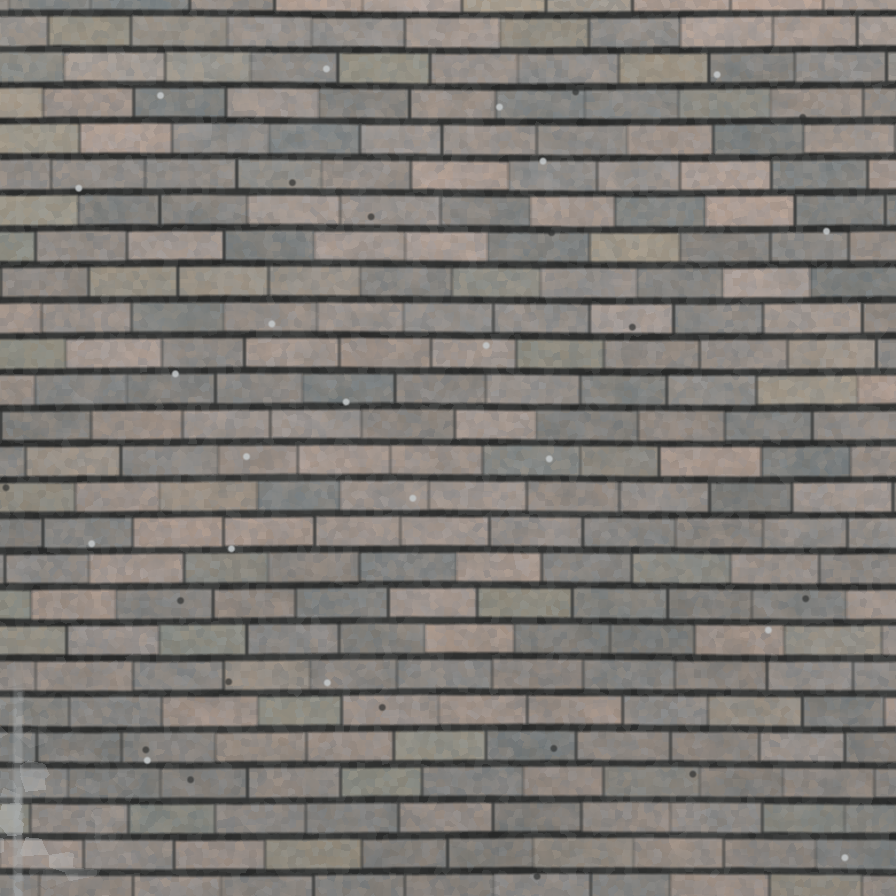
Write a WebGL 1 fragment shader that draws this texture.

```glsl
precision highp float;
uniform vec2 u_resolution;

#define ROWS 25.08
#define COLUMNS 9.9
#define FIRST_BED 0.0273
#define BED_HALF 0.0040
#define PERPEND_HALF 0.0013
#define EDGE_SOFTNESS 0.0022
#define GRAIN_CELLS 115.0
#define COOL_BRICK vec3(0.475, 0.482, 0.475)
#define WARM_BRICK vec3(0.640, 0.590, 0.560)
#define OCHRE_BRICK vec3(0.590, 0.575, 0.510)
#define JOINT_DARK vec3(0.185, 0.190, 0.188)
#define CHALK vec3(0.760, 0.775, 0.780)

float hash(vec2 p) {
  p = fract(p * vec2(0.1317, 0.1731) + 0.37);
  p += dot(p, p.yx + 19.19);
  return fract(sin(dot(p, vec2(12.99, 78.23))) * 4375.85);
}

// Cellular noise: distance to the nearest point and the value of its cell
vec2 cellular(vec2 p) {
  vec2 base = floor(p);
  vec2 nearest = vec2(9.0, 0.0);
  for (int j = -1; j <= 1; j++) {
    for (int i = -1; i <= 1; i++) {
      vec2 cell = base + vec2(float(i), float(j));
      vec2 point = cell + 0.15 + 0.7 * vec2(hash(cell), hash(cell + 41.3));
      float d = distance(p, point);
      if (d < nearest.x) nearest = vec2(d, hash(cell + 87.7));
    }
  }
  return nearest;
}

// Broad weathering from layered sines, about -1 to 1
float weather(vec2 p) {
  float sum = 0.0;
  float gain = 0.5;
  for (int i = 0; i < 4; i++) {
    sum += gain * sin(p.x + 1.7 * sin(p.y)) * cos(p.y * 1.3 + sin(p.x * 0.7));
    p = mat2(1.6, 1.2, -1.2, 1.6) * p + 2.3;
    gain *= 0.6;
  }
  return sum;
}

float jointShift(float column, float row) {
  return 0.14 * hash(vec2(column, row + 63.0));
}

void main() {
  vec2 uv = gl_FragCoord.xy / u_resolution;
  float soft = max(EDGE_SOFTNESS, 1.0 / min(u_resolution.x, u_resolution.y));

  // Courses in a loose half bond
  float course = (uv.y - FIRST_BED) * ROWS + 0.03 * sin(uv.x * 7.0 + uv.y * 4.0);
  float row = floor(course);
  float along = uv.x * COLUMNS + 0.5 * mod(row, 2.0) + 0.36 * hash(vec2(row, 5.0));
  float column = floor(along);
  column -= step(along, column + jointShift(column, row));
  float toLeft = along - column - jointShift(column, row);
  float toRight = column + 1.0 + jointShift(column + 1.0, row) - along;
  vec2 brick = vec2(column, row);

  // Grain and weathering
  vec2 grain = cellular(uv * GRAIN_CELLS);
  vec2 blotch = cellular(uv * vec2(38.0, 60.0) + 17.0);
  float broad = weather(uv * 9.0);
  float fine = weather(uv * 55.0 + 8.0);

  // Brick faces: stronger contrast near the top, duller below
  float tone = hash(brick + 11.0);
  float contrast = mix(0.65, 1.15, uv.y);
  float warmth = 0.5 + (tone - 0.5) * contrast + 0.22 * broad + 0.18 * fine;
  warmth += 0.16 * (blotch.y - 0.5) + 0.12 * (uv.y - 0.5);
  vec3 color = mix(COOL_BRICK, WARM_BRICK, clamp(warmth, -0.15, 1.15));
  float ochre = smoothstep(0.72, 1.0, hash(brick + 29.0));
  color = mix(color, OCHRE_BRICK, 0.6 * ochre);
  color *= 0.97 + 0.07 * uv.y + 0.09 * (grain.y - 0.5);
  color += (hash(brick + 53.0) - 0.5) * vec3(0.025, 0.0, -0.015);
  color += (fract(grain.y * 7.3) - 0.5) * vec3(0.025, 0.0, -0.025);

  // Thin upright joints, some nearly closed
  float jointColumn = column + step(toRight, toLeft);
  float upright = min(toLeft, toRight) / COLUMNS;
  float openness = mix(0.22, 0.95, pow(hash(vec2(jointColumn, row + 91.0)), 1.4));
  float perpend = 1.0 - smoothstep(PERPEND_HALF - 0.5 * soft, PERPEND_HALF + soft, upright);
  color = mix(color, JOINT_DARK * 1.25, perpend * openness);

  // Deep shadowed bed joints
  float level = (0.5 - abs(fract(course) - 0.5)) / ROWS;
  float bedHalf = BED_HALF + 0.0010 * (hash(brick + 71.0) - 0.5) + 0.0005 * fine;
  float bed = 1.0 - smoothstep(bedHalf - soft, bedHalf + soft, level);
  vec3 bedColor = JOINT_DARK * (1.08 + 0.45 * (grain.y - 0.5) + 0.2 * broad);
  color = mix(color, bedColor, bed * 0.97);

  // Sparse pale chips and dark pits
  vec2 speck = cellular(uv * 32.0 + 5.0);
  float dot1 = 1.0 - smoothstep(0.07, 0.07 + 32.0 * soft * 1.4, speck.x);
  color = mix(color, CHALK, dot1 * step(0.982, speck.y) * 0.9);
  color = mix(color, JOINT_DARK, dot1 * step(speck.y, 0.014) * 0.7);

  // Chalky bloom and a run-off streak in the lower left corner
  float corner = (1.0 - smoothstep(0.02, 0.17, uv.x)) * (1.0 - smoothstep(0.10, 0.27, uv.y));
  color = mix(color, CHALK, corner * smoothstep(0.62, 1.0, blotch.y) * 0.45);
  float streak = 1.0 - smoothstep(0.003, 0.003 + 2.0 * soft, abs(uv.x - 0.02));
  streak *= 1.0 - smoothstep(0.20, 0.27, uv.y);
  color = mix(color, CHALK * 0.85, streak * (0.35 + 0.3 * grain.y));

  gl_FragColor = vec4(clamp(color, 0.0, 1.0), 1.0);
}
```
